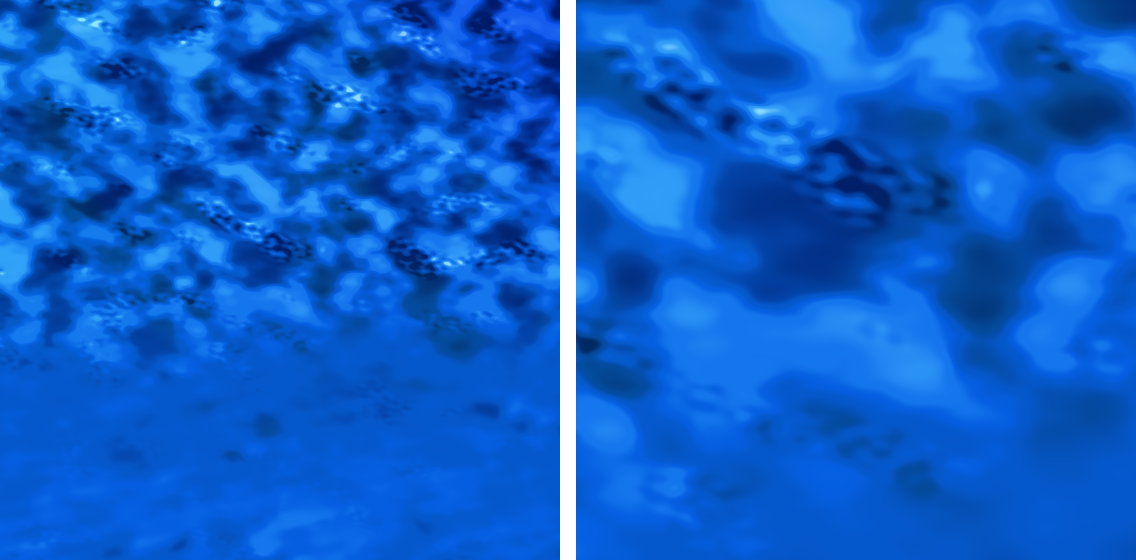
Left: the whole. Right: its middle third, enlarged.
Write a Shadertoy shader that draws this texture.

```glsl
// Deep blue water: choppy, glinting ripples above fade into a calm, faintly dented surface below.
#define CHOP_SCALE vec2(10.5, 18.0)
#define CHOP_CONTRAST 0.56
#define CALM_CONTRAST 0.06
#define CALM_LEVEL 0.29
#define CHOP_LEVEL 0.56
#define DENT_GRID vec2(12.0, 15.0)
#define DENT_STRENGTH 0.55
#define GLINT_SCALE vec2(62.0, 105.0)
#define GLINT_CONTRAST 0.85

vec2 hash22(vec2 p) {
    vec3 q = fract(p.xyx * vec3(0.1031, 0.1030, 0.0973));
    q += dot(q, q.yzx + 33.33);
    return fract((q.xx + q.yz) * q.zy);
}

vec2 slope(vec2 cell) {
    return hash22(cell + 57.0) * 2.0 - 1.0;
}

// Gradient noise, roughly -0.7 to 0.7
float noise(vec2 p) {
    vec2 i = floor(p), f = p - i;
    vec2 u = f * f * f * (f * (f * 6.0 - 15.0) + 10.0);
    vec2 e = vec2(1.0, 0.0);
    float low = mix(dot(slope(i), f), dot(slope(i + e), f - e), u.x);
    float high = mix(dot(slope(i + e.yx), f - e.yx), dot(slope(i + 1.0), f - 1.0), u.x);
    return 1.3 * mix(low, high, u.y);
}

vec2 rotate(vec2 p, float angle) {
    float c = cos(angle), s = sin(angle);
    return vec2(c * p.x + s * p.y, c * p.y - s * p.x);
}

// Crossing wave trains, one falling and one rising to the right, with flattened extremes
float ripples(vec2 p) {
    p += 0.012 * vec2(noise(p * 9.0 + 3.0), noise(p * 9.0 + 21.0));
    vec2 falling = rotate(p, -0.52);
    vec2 rising = rotate(p, 0.58);
    float h = 0.95 * noise(falling * CHOP_SCALE);
    h += 0.85 * noise(rising * CHOP_SCALE * 1.2 + 40.0);
    h += 0.50 * noise(falling * CHOP_SCALE * 2.0 + 11.0);
    h += 0.22 * noise(p * CHOP_SCALE * 4.0 + 70.0);
    return tanh(2.6 * h);
}

// Sparse dimples with a dark left and a light right side
float dents(vec2 p) {
    p += 0.012 * vec2(noise(p * 22.0), noise(p * 22.0 + 31.0));
    vec2 g = p * DENT_GRID, base = floor(g);
    float sum = 0.0;
    for (int y = -1; y <= 1; y++)
    for (int x = -1; x <= 1; x++) {
        vec2 cell = base + vec2(x, y);
        vec2 place = hash22(cell + 9.0);
        vec2 kind = hash22(cell + 131.0);
        vec2 d = rotate(g - cell - place, (kind.y - 0.6) * 1.4);
        d *= vec2(2.0, 3.4) * mix(0.8, 1.4, kind.y);
        sum += smoothstep(0.45, 1.0, kind.x) * (d.x - 0.2) * exp(-dot(d, d));
    }
    return sum;
}

// Fine sparkle gathered in small slanting clusters
float glints(vec2 p) {
    vec2 along = rotate(p, -0.3);
    float cluster = smoothstep(0.10, 0.42, noise(along * vec2(8.0, 18.0) + 17.0));
    return cluster * noise(rotate(p, -0.15) * GLINT_SCALE);
}

vec3 waterColor(float t) {
    vec3 c = mix(vec3(0.005, 0.12, 0.41), vec3(0.012, 0.25, 0.64), smoothstep(-0.15, 0.20, t));
    c = mix(c, vec3(0.02, 0.345, 0.80), smoothstep(0.18, 0.46, t));
    c = mix(c, vec3(0.02, 0.37, 0.88), smoothstep(0.48, 0.62, t));
    c = mix(c, vec3(0.08, 0.46, 0.93), smoothstep(0.61, 0.77, t));
    c = mix(c, vec3(0.19, 0.60, 0.97), smoothstep(0.82, 1.02, t));
    return mix(c, vec3(0.55, 0.86, 1.0), smoothstep(1.04, 1.32, t));
}

void mainImage(out vec4 fragColor, in vec2 fragCoord) {
    vec2 p = fragCoord / iResolution.y;
    vec2 uv = fragCoord / iResolution.xy;

    // Choppiness rises with height along a ragged border
    float border = uv.y + 0.12 * noise(p * 4.0 + 5.0);
    float chop = smoothstep(CALM_LEVEL, CHOP_LEVEL, border);

    // Tone from ripples, dents, faint streaks and sparkle
    float tone = 0.47 + ripples(p) * mix(CALM_CONTRAST, CHOP_CONTRAST, chop);
    tone += (1.0 - chop) * DENT_STRENGTH * dents(p);
    tone += 0.10 * noise(rotate(p, 0.2) * vec2(12.0, 38.0));
    tone += 0.16 * noise(p * vec2(3.0, 5.0) + 8.0);
    tone += 0.08 * (1.0 - smoothstep(0.0, 0.3, uv.y));
    tone += GLINT_CONTRAST * glints(p) * mix(0.12, 1.0, chop);

    // Cyan light at upper left, violet shade in the upper right corner
    float left = chop * (1.0 - smoothstep(0.0, 0.6, uv.x));
    float corner = smoothstep(1.45, 1.95, uv.x + uv.y);
    tone += 0.06 * left - 0.12 * corner;
    vec3 color = waterColor(tone);
    color.g *= 1.0 + 0.06 * left - 0.22 * corner;

    // Patches of shadow turn slightly green
    float shade = 1.0 - smoothstep(0.15, 0.45, tone);
    float green = smoothstep(-0.15, 0.2, noise(p * 6.0 + 90.0)) * (1.0 - corner);
    color += shade * green * vec3(0.005, 0.045, -0.02);

    fragColor = vec4(clamp(color, 0.0, 1.0), 1.0);
}
```
